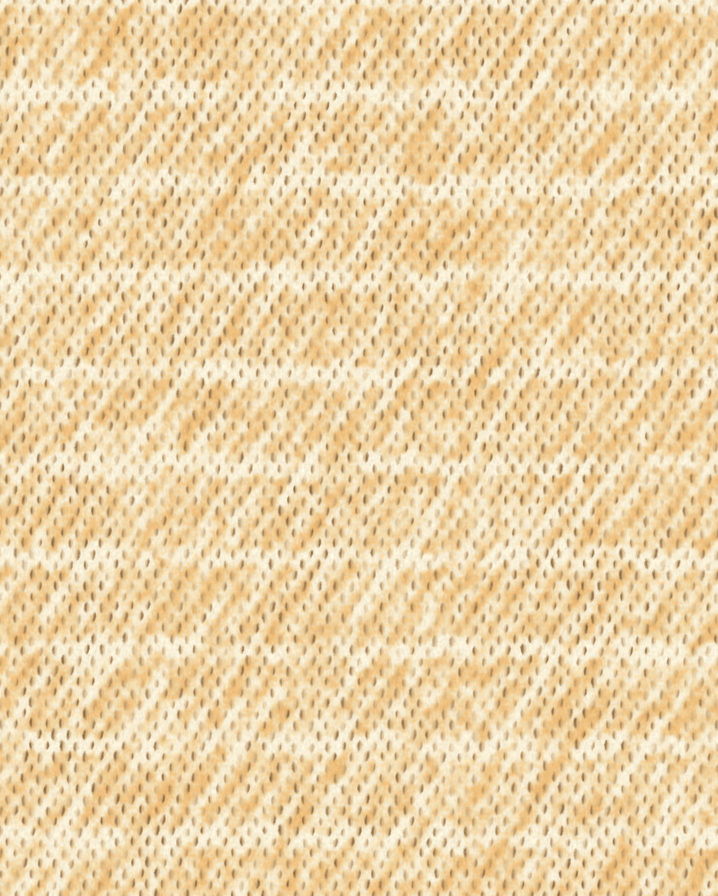
A Shadertoy shader for this texture:

```glsl
vec2 hash2(vec2 p) {
    vec2 q = vec2(dot(p, vec2(127.1, 311.7)), dot(p, vec2(269.5, 183.3)));
    return fract(sin(q) * 43758.55);
}

// Gradient noise, roughly -0.7 to 0.7
float gradientNoise(vec2 p) {
    vec2 i = floor(p), f = p - i;
    vec2 u = f * f * f * (f * (f * 6.0 - 15.0) + 10.0);
    float n[4];
    for (int k = 0; k < 4; k++) {
        vec2 corner = vec2(k & 1, k >> 1);
        n[k] = dot(hash2(i + corner) * 2.0 - 1.0, f - corner);
    }
    return mix(mix(n[0], n[1], u.x), mix(n[2], n[3], u.x), u.y);
}

float fbm(vec2 p) {
    float sum = 0.0, amp = 1.0;
    for (int k = 0; k < 3; k++) {
        sum += amp * gradientNoise(p);
        p = p * 2.03 + 17.3;
        amp *= 0.6;
    }
    return sum;
}

// Slanted dye strokes, broken by faint ragged seams
float dyeAmount(vec2 p) {
    float f = fract((p.y - 0.065) / 0.104 + 0.16 * fbm(p * vec2(24.0, 16.0)));
    float x = p.x - 0.68 * p.y + 0.012 * fbm(p * 20.0);
    float stroke = 0.5 + 0.5 * cos(6.2832 * 28.75 * x);
    float strength = 0.30 + 0.35 * gradientNoise(p * 13.0 + 5.0);
    float patches = gradientNoise(vec2(x * 24.0, p.y * 13.0));
    float tone = 0.46 + strength * (stroke - 0.5) + 0.42 * patches + 0.42 * fbm(p * 55.0);
    float seam = 1.0 - smoothstep(0.02, 0.17, min(f, 1.0 - f));
    return tone - seam * (0.33 + 0.5 * gradientNoise(p * 15.0 + 40.0));
}

void mainImage(out vec4 fragColor, in vec2 fragCoord) {
    vec2 p = fragCoord / iResolution.y;
    float pixel = 1.0 / iResolution.y;

    // Cloth and dye
    float grain = fbm(p * vec2(250.0, 210.0));
    float dye = smoothstep(0.0, 1.0, dyeAmount(p) + 0.32 * grain);
    vec3 cream = vec3(0.98, 0.95, 0.86);
    vec3 sand = vec3(0.96, 0.87, 0.69);
    vec3 orange = vec3(0.945, 0.76, 0.50);
    vec3 col = mix(cream, sand, smoothstep(0.05, 0.5, dye));
    col = mix(col, orange, smoothstep(0.42, 0.95, dye));

    // Staggered perforations on two interleaved lattices
    vec2 density = vec2(57.5, 42.0);
    float wear = 0.5 + 0.9 * gradientNoise(p * vec2(7.0, 5.0) + 9.0);
    for (int k = 0; k < 2; k++) {
        vec2 grid = p * density + 0.5 * float(k);
        grid += 0.18 * vec2(gradientNoise(p * 9.0), gradientNoise(p * 9.0 + 30.0));
        vec2 id = floor(grid) + 100.0 * float(k);
        vec2 rnd = hash2(id), rnd2 = hash2(id + 57.0);
        vec2 d = (fract(grid) - 0.5) / density - (rnd - 0.5) * 0.0025;
        d.x -= (rnd2.x * 0.3 - 0.08) * d.y;
        vec2 radius = vec2(0.0025, 0.0047) * (0.8 + 0.4 * rnd2.y);
        float r = length(d / radius) + 0.25 * grain;
        float soft = 0.3 + pixel / radius.x * 0.5;

        // Stained halo, pale hollow, dark rim on one side
        float halo = exp(-0.42 * r * r) * (0.12 + 0.55 * dye);
        col = mix(col, vec3(0.87, 0.66, 0.39), halo);
        float hole = 1.0 - smoothstep(1.0 - soft, 1.0 + soft, r);
        float depth = clamp(0.25 + 0.5 * wear + 0.8 * (rnd.y - 0.5), 0.08, 1.0);
        col = mix(col, vec3(0.82, 0.69, 0.50), hole * (0.25 + 0.45 * depth));
        float side = smoothstep(-0.3, 0.8, (rnd2.x < 0.6 ? -1.0 : 1.0) * d.x / radius.x + 0.25);
        col = mix(col, vec3(0.45, 0.31, 0.17), hole * side * depth * 0.75);
    }

    // Fine fibres
    col += vec3(0.045, 0.055, 0.065) * grain;
    col += 0.05 * gradientNoise(p * vec2(330.0, 170.0));
    fragColor = vec4(clamp(col, 0.0, 1.0), 1.0);
}
```
